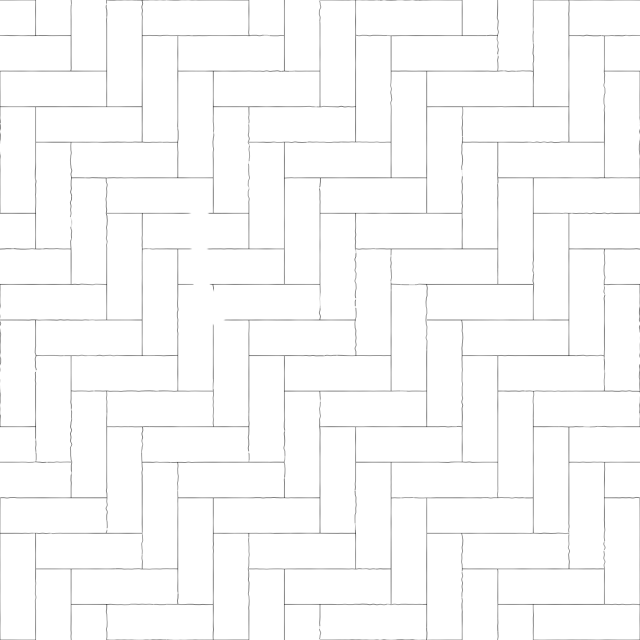
Reproduce this pattern procedurally as a WebGL 1 fragment shader.

```glsl
precision highp float;
uniform vec2 u_resolution;

float hash(vec2 p) {
  p = fract(p * vec2(0.1031, 0.1137));
  p += dot(p, p.yx + 33.33);
  return fract((p.x + p.y) * p.x * 17.3);
}

// Noise along one line, wrapping after n steps.
float grain(float s, float line, float n) {
  float i = floor(s * n);
  float a = hash(vec2(mod(i, n), line));
  float b = hash(vec2(mod(i + 1.0, n), line));
  return mix(a, b, smoothstep(0.0, 1.0, fract(s * n)));
}

// Hairline joint with rough stretches; seed separates the two directions.
float joint(float across, float along, float seed, float roughness) {
  float index = floor(across * 18.0 + 0.5);
  float line = mod(index + 0.5, 18.0) + seed;
  float rough = roughness * smoothstep(0.45, 0.85, grain(along, line, 14.0));
  float wobble = (grain(along, line + 40.0, 180.0) - 0.5) * 0.0022 * rough;
  float nick = smoothstep(0.82, 0.95, grain(along, line + 80.0, 150.0)) * rough;
  float width = 0.00066 * (0.8 + 0.4 * grain(along, line + 120.0, 60.0));
  float reach = max(width, 1.0 / u_resolution.y);
  float d = abs(across - index / 18.0 + wobble);
  return width / reach * max(0.0, 1.0 - d / reach) * (1.0 - 0.8 * nick);
}

// Every diagonal keeps four of its six cell edges.
float edgeKept(float diagonal) {
  return step(mod(diagonal + 0.5, 6.0), 4.0);
}

// Curved rubbed-out streak; 1 where the ink is missing.
float rubbed(vec2 p) {
  float spine = 0.311 + 0.027 * (1.0 - smoothstep(0.51, 0.57, p.y));
  float ragged = 0.003 * (grain(p.y, 7.0, 90.0) + grain(p.x, 9.0, 120.0) - 1.0);
  float beyond = max(abs(p.y - 0.587) - 0.083, 0.0);
  float d = length(vec2(p.x - spine, beyond)) + ragged;
  return 1.0 - smoothstep(0.011, 0.016, d);
}

void main() {
  vec2 uv = gl_FragCoord.xy / u_resolution;
  vec2 p = vec2(uv.x, 1.0 - uv.y);
  vec2 cell = floor(p * 18.0);
  vec2 edge = floor(p * 18.0 + 0.5);

  // Herringbone of 3:1 blocks, stepping one cell per row
  float upright = joint(p.x, p.y, 3.0, 1.0) * edgeKept(edge.x - cell.y - 1.0);
  float level = joint(p.y, p.x, 203.0, 0.45) * edgeKept(cell.x - edge.y - 3.0);

  float paper = (1.0 - upright) * (1.0 - level);
  gl_FragColor = vec4(vec3(mix(paper, 1.0, rubbed(uv))), 1.0);
}
```
